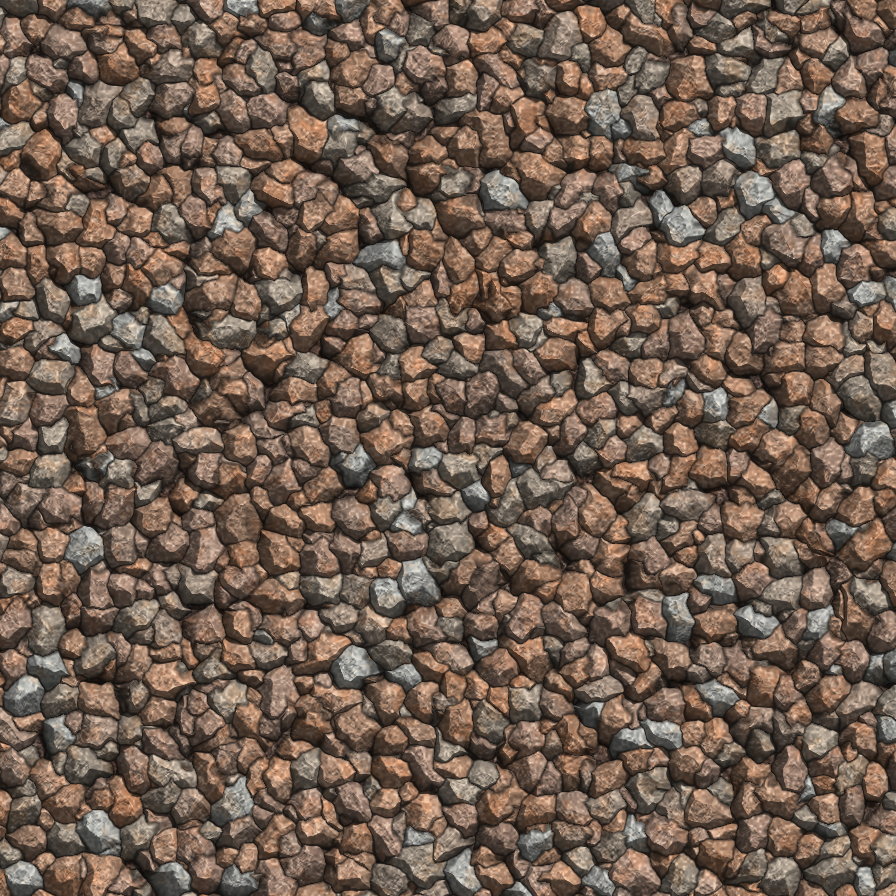
A WebGL 1 fragment shader for this texture:

```glsl
precision highp float;
// Sunlit bed of angular crushed gravel in muted browns, tans and greys.
uniform vec2 u_resolution;

const float STONES_ACROSS = 24.5;
const float FACETS = 7.0;
const float BEVEL = 0.06;
const float TAU = 6.28318;
const vec3 SUN = vec3(0.36, 0.62, 0.70);

const vec3 BROWN = vec3(0.64, 0.52, 0.44);
const vec3 RUST = vec3(0.65, 0.50, 0.40);
const vec3 MAUVE = vec3(0.60, 0.505, 0.455);
const vec3 GREY = vec3(0.60, 0.56, 0.51);
const vec3 BLUE_GREY = vec3(0.62, 0.63, 0.62);
const vec3 PALE_MINERAL = vec3(0.80, 0.75, 0.69);
const vec3 SOIL = vec3(0.40, 0.32, 0.29);

struct Surface {
  float height;  // highest stone at this point
  float below;   // height of the runner-up
  vec2 slope;    // gradient of the highest stone
  float seed;    // identity of the highest stone, negative for soil
};

float hash(vec2 p) {
  return fract(sin(dot(p, vec2(127.1, 311.7))) * 43758.5453);
}

float noise(vec2 p) {
  vec2 i = floor(p), f = fract(p);
  f = f * f * (3.0 - 2.0 * f);
  return mix(mix(hash(i), hash(i + vec2(1, 0)), f.x),
             mix(hash(i + vec2(0, 1)), hash(i + vec2(1, 1)), f.x), f.y);
}

float fbm(vec2 p) {
  return 0.5 * noise(p) + 0.3 * noise(p * 2.1 + 7.3) + 0.2 * noise(p * 4.3 + 3.1);
}

// Faceted stone as a smooth minimum of planes: xy = gradient, z = height.
vec3 stone(vec2 p, float seed, float size) {
  float axis = TAU * hash(vec2(seed, 1.7));
  float stretch = mix(1.0, 1.45, hash(vec2(seed, 2.9)));
  vec2 tilt = 0.6 * (vec2(hash(vec2(seed, 3.3)), hash(vec2(seed, 4.1))) - 0.5);
  vec3 result = vec3(tilt, 0.38 + dot(tilt, p));
  for (float k = 0.0; k < FACETS; k++) {
    float r1 = hash(vec2(seed, k + 11.3));
    float r2 = hash(vec2(seed, k + 23.9));
    float angle = TAU * (k + 0.75 * r1) / FACETS;
    vec2 dir = vec2(cos(axis + angle), sin(axis + angle));
    float radius = size * mix(0.82, 1.12, r2)
                 * length(vec2(stretch * cos(angle), sin(angle) / stretch));
    float steep = mix(1.2, 3.6, fract(r1 * 7.0 + r2));
    vec3 facet = vec3(-dir * steep, steep * (radius - dot(p, dir)));
    float w = clamp(0.5 + 0.5 * (result.z - facet.z) / BEVEL, 0.0, 1.0);
    result = mix(result, facet, w);
    result.z -= BEVEL * w * (1.0 - w);
  }
  return result;
}

// Two heaped layers of jittered stones; the highest one is visible.
Surface gravel(vec2 p) {
  Surface s = Surface(-0.4, -0.8, vec2(0.0), -1.0);
  for (float layer = 0.0; layer < 2.0; layer++) {
    vec2 q = p + 0.5 * layer;
    for (float y = -1.0; y <= 1.0; y++) {
      for (float x = -1.0; x <= 1.0; x++) {
        vec2 id = floor(q) + vec2(x, y);
        float seed = 100.0 * hash(id + 57.0 * layer);
        vec2 jitter = vec2(hash(vec2(seed, 5.3)), hash(vec2(seed, 6.7))) - 0.5;
        vec2 local = q - id - 0.5 - 0.75 * jitter;
        if (dot(local, local) > 0.95) continue;
        float size = mix(0.37, 0.53, hash(vec2(seed, 8.1))) - 0.04 * layer;
        vec3 rock = stone(local, seed, size);
        float h = rock.z + 0.30 * hash(vec2(seed, 9.7)) - 0.28 * layer;
        if (h > s.height) {
          s = Surface(h, s.height, rock.xy, seed);
        } else {
          s.below = max(s.below, h);
        }
      }
    }
  }
  return s;
}

// Fraction of sunlight that passes a neighbour a given distance sunward.
float sunlight(vec2 p, float height, float reach) {
  vec2 dir = normalize(SUN.xy);
  float ray = height + reach * SUN.z / length(SUN.xy);
  return 1.0 - smoothstep(0.0, 0.16, gravel(p + dir * reach).height - ray);
}

vec3 stoneColour(float seed) {
  if (seed < 0.0) return SOIL;
  float kind = hash(vec2(seed, 31.3));
  float shade = hash(vec2(seed, 37.7));
  vec3 warm = mix(mix(BROWN, RUST, shade), MAUVE, step(0.48, kind) * 0.8);
  vec3 colour = mix(warm, GREY, smoothstep(0.62, 0.80, kind));
  colour = mix(colour, BLUE_GREY, step(0.93, kind));
  return colour * mix(0.92, 1.08, hash(vec2(seed, 41.9)));
}

void main() {
  vec2 p = gl_FragCoord.xy / min(u_resolution.x, u_resolution.y) * STONES_ACROSS;
  vec2 warp = vec2(noise(p * 4.0), noise(p * 4.0 + 19.0)) - 0.5;
  p += 0.10 * warp;
  Surface s = gravel(p);

  // Rough mineral surface: bumps, coarse stains and pale specks.
  float bump = fbm(p * 6.0);
  vec2 rough = vec2(fbm(p * 6.0 + vec2(0.3, 0.0)), fbm(p * 6.0 + vec2(0.0, 0.3))) - bump;
  vec3 normal = normalize(vec3(-s.slope - 2.0 * rough, 1.0));
  float speckle = noise(p * 14.0 + s.seed);
  vec3 colour = stoneColour(s.seed) * (0.70 + 0.24 * bump + 0.36 * speckle);
  colour = mix(colour, colour * vec3(1.05, 0.97, 0.90), smoothstep(0.5, 0.7, fbm(p * 2.0 + 40.0)));
  colour = mix(colour, PALE_MINERAL, 0.40 * smoothstep(0.6, 0.9, speckle));

  // Direct sun, sky fill, and darkening in the crevices.
  float direct = max(dot(normal, normalize(SUN)), 0.0);
  direct *= sunlight(p, s.height, 0.15) * sunlight(p, s.height, 0.32);
  float crevice = mix(0.52, 1.0, smoothstep(0.0, 0.20, s.height - s.below));
  float depth = mix(0.65, 1.0, smoothstep(-0.3, 0.3, s.height));
  vec3 light = vec3(0.44, 0.435, 0.43) * depth + vec3(0.78, 0.775, 0.77) * direct;
  gl_FragColor = vec4(colour * light * crevice, 1.0);
}
```
